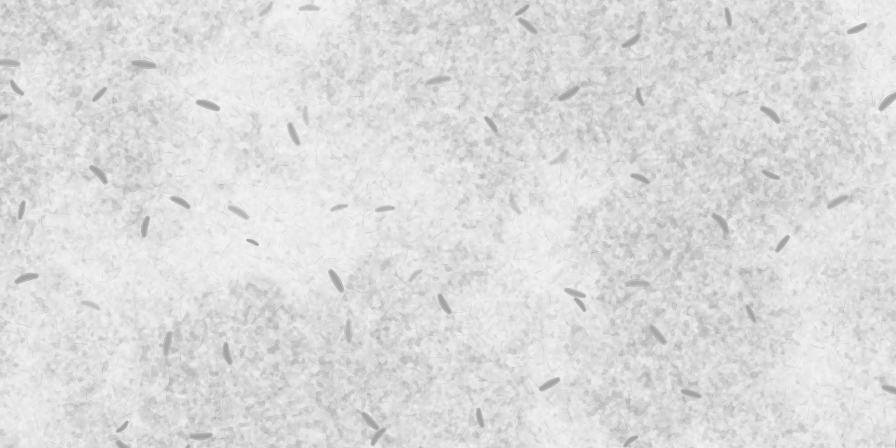
This texture is drawn by a Shadertoy shader. Its source:

```glsl
// Pale weathered plaster with mottled patches, fine flecks, hairs and scattered grey seeds.

vec3 hash3(vec2 cell) {
    vec3 q = fract(cell.xyx * vec3(0.1031, 0.1030, 0.0973));
    q += dot(q, q.yxz + 33.33);
    return fract((q.xxy + q.yzz) * q.zyx);
}

// Smooth cellular noise: random tones blended around jittered points
float cellNoise(vec2 p) {
    vec2 base = floor(p);
    float total = 0.0, weights = 0.0;
    for (int y = -1; y <= 1; y++)
    for (int x = -1; x <= 1; x++) {
        vec2 cell = base + vec2(x, y);
        vec3 rnd = hash3(cell + 71.0);
        vec2 offset = cell + rnd.xy - p;
        float w = exp(-6.0 * dot(offset, offset));
        total += w * rnd.z;
        weights += w;
    }
    return total / weights;
}

// Scattered, slightly bent and tapered strokes, one per cell at most
float strokes(vec2 p, float scale, float halfLength, float radius, float density, float seed) {
    float pixel = 1.0 / iResolution.y;
    vec2 base = floor(p * scale);
    float cover = 0.0;
    for (int y = -1; y <= 1; y++)
    for (int x = -1; x <= 1; x++) {
        vec2 cell = base + vec2(x, y);
        vec3 place = hash3(cell + seed);
        vec3 look = hash3(cell + seed + 137.0);
        if (look.x > density) continue;
        float angle = 6.2832 * place.z;
        vec2 axis = vec2(cos(angle), sin(angle));
        vec2 d = p - (cell + place.xy) / scale;
        vec2 local = vec2(dot(d, axis), dot(d, vec2(-axis.y, axis.x)));
        float size = mix(0.55, 1.1, sqrt(look.y));
        float reach = halfLength * size;
        float t = clamp(local.x / reach, -1.0, 1.0);
        local.y += (look.z - 0.5) * reach * 0.4 * t * t;
        float edge = length(local - vec2(t * reach, 0.0)) - radius * size * (1.0 - 0.3 * t * t);
        float strength = mix(0.4, 1.0, smoothstep(0.0, 0.6, look.z));
        cover = max(cover, strength * clamp(0.5 - edge / pixel, 0.0, 1.0));
    }
    return cover;
}

void mainImage(out vec4 fragColor, in vec2 fragCoord) {
    vec2 p = fragCoord / iResolution.y;
    vec2 warped = p + 0.012 * sin(p.yx * 31.0 + 2.0 * sin(p * 17.0));

    // Broad light and dark patches with ragged borders
    float cloud = 0.45 * cellNoise(warped * 3.0) + 0.27 * cellNoise(warped * 7.3 + 5.0)
                + 0.16 * cellNoise(warped * 17.0 + 9.0) + 0.12 * cellNoise(p * 41.0);
    float bright = smoothstep(0.3, 0.75, cloud);
    float tone = mix(0.852, 0.925, bright);

    // Fine grit, calmer inside the light patches
    float grit = 0.4 * cellNoise(p * 52.0 + 3.0) + 0.6 * cellNoise(p * 125.0);
    tone += mix(0.16, 0.06, bright) * (grit - 0.5);

    // Small dark flecks
    float fleck = cellNoise(p * 88.0 + 40.0) - 0.25 * bright;
    tone -= 0.065 * smoothstep(0.55, 0.8, fleck);

    // Thin hairs in two sizes
    tone -= 0.065 * strokes(p, 22.0, 0.016, 0.0009, 0.75, 11.0);
    tone -= 0.055 * strokes(p, 42.0, 0.007, 0.0011, 0.6, 23.0);
    tone = min(tone, 0.945);

    // Seeds with a soft rim and darker core
    float body = strokes(p, 6.0, 0.021, 0.0085, 0.82, 57.0);
    float core = strokes(p, 6.0, 0.020, 0.0045, 0.82, 57.0);
    tone = mix(tone, 0.69, 0.85 * body);
    tone = mix(tone, 0.61, 0.7 * core);

    fragColor = vec4(vec3(tone), 1.0);
}
```
